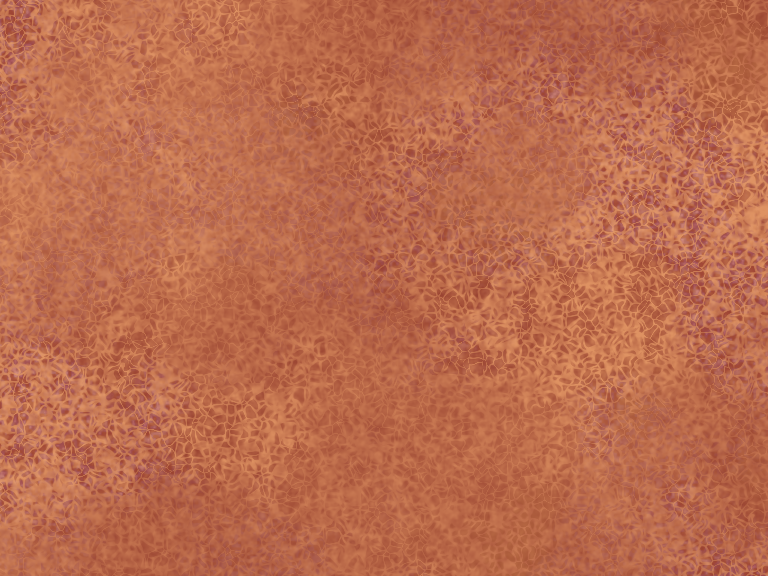
A WebGL 2 fragment shader for this texture:

```glsl
#version 300 es
precision highp float;
// Weathered terracotta plaster: cloudy copper tones with patches of fine, pale crackle.

uniform vec2 u_resolution;
out vec4 fragColor;

const vec3 RUST = vec3(0.62, 0.285, 0.205);
const vec3 APRICOT = vec3(0.86, 0.56, 0.375);
const vec3 CRIMSON = vec3(0.62, 0.25, 0.20);
const vec3 OCHRE = vec3(0.68, 0.39, 0.22);
const vec3 ROSE_SHIFT = vec3(-0.005, 0.018, 0.075);

vec2 hash2(vec2 cell) {
    vec3 q = fract(vec3(cell.xyx) * vec3(0.1031, 0.1030, 0.0973));
    q += dot(q, q.yzx + 33.33);
    return fract((q.xx + q.yz) * q.zy);
}

float valueNoise(vec2 p) {
    vec2 i = floor(p);
    vec2 f = fract(p);
    f = f * f * (3.0 - 2.0 * f);
    float bottom = mix(hash2(i).x, hash2(i + vec2(1, 0)).x, f.x);
    float top = mix(hash2(i + vec2(0, 1)).x, hash2(i + vec2(1, 1)).x, f.x);
    return mix(bottom, top, f.y);
}

float fbm(vec2 p, int octaves) {
    float sum = 0.0;
    float weight = 0.5;
    float total = 0.0;
    for (int i = 0; i < octaves; i++) {
        sum += weight * valueNoise(p);
        total += weight;
        weight *= 0.5;
        p = mat2(1.6, 1.2, -1.2, 1.6) * p + 17.3;
    }
    return sum / total;
}

// Gap between the two nearest cell centres: zero along the cracks.
float crackGap(vec2 p) {
    vec2 base = floor(p);
    float nearest = 8.0;
    float second = 8.0;
    for (int y = -1; y <= 1; y++) {
        for (int x = -1; x <= 1; x++) {
            vec2 cell = base + vec2(x, y);
            float d = length(cell + hash2(cell) - p);
            second = min(second, max(nearest, d));
            nearest = min(nearest, d);
        }
    }
    return second - nearest;
}

// Pale veins that swell and fade along their length.
float veins(vec2 p, float scale) {
    vec2 q = p * scale;
    vec2 warp = vec2(valueNoise(q * 0.9), valueNoise(q * 0.9 + 41.0)) - 0.5;
    float width = mix(0.1, 0.75, valueNoise(q * 0.38 + 9.0));
    return 1.0 - smoothstep(0.25 * width, width, crackGap(q + 1.1 * warp));
}

void main() {
    vec2 p = gl_FragCoord.xy / u_resolution.y;
    float fromCentre = abs(gl_FragCoord.x / u_resolution.x - 0.5);

    // Large clouds; the middle band stays calmer than the sides
    float sides = smoothstep(0.04, 0.26, fromCentre);
    float cloud = fbm(p * 3.0 + 5.0, 5);
    float flaking = smoothstep(0.40, 0.66, fbm(p * 4.2 + 23.0, 5) + 0.16 * sides - 0.10);
    float rosy = smoothstep(0.40, 0.64, fbm(p * 4.6 + 61.0, 4) + 0.06 * sides);

    // Crackle and grain
    float vein = veins(p, 72.0);
    float grain = fbm(p * 105.0, 2);
    float speck = valueNoise(p * 190.0 + 7.0);

    // Tone from rust to apricot
    float tone = 0.46 + 0.6 * (cloud - 0.5) + 0.03 * flaking;
    tone += mix(0.20, 0.50, flaking) * (vein - 0.36);
    tone += mix(0.50, 0.70, flaking) * (grain - 0.5);
    vec3 colour = mix(RUST, APRICOT, clamp(tone, -0.1, 1.05));

    // Ochre stains and crimson hollows
    float stain = smoothstep(0.5, 0.72, fbm(p * 3.4 + 83.0, 4));
    colour = mix(colour, OCHRE, 0.4 * stain * (1.0 - vein));
    float hollow = flaking * rosy * (1.0 - vein) * smoothstep(0.6, 0.3, grain);
    colour = mix(colour, CRIMSON, 0.55 * hollow);

    // Powdery rose bloom between the veins
    float bloom = rosy * smoothstep(0.25, 0.70, speck) * (1.0 - 0.7 * vein);
    colour += ROSE_SHIFT * bloom * mix(0.8, 1.5, flaking);
    colour += 0.06 * flaking * rosy * smoothstep(0.68, 0.9, speck) * (1.0 - vein);

    fragColor = vec4(clamp(colour, 0.0, 1.0), 1.0);
}
```
